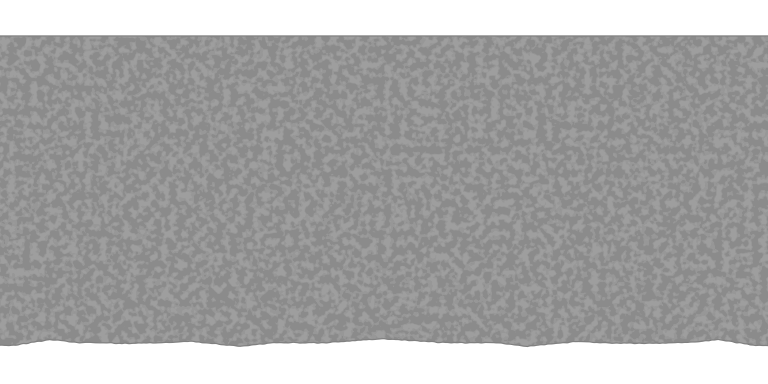
A WebGL 2 fragment shader for this texture:

```glsl
#version 300 es
precision highp float;
// Mottled grey stone slab with a flat top and a ragged, mirrored lower edge on white.

uniform vec2 u_resolution;
out vec4 fragColor;

const float TOP_EDGE = 0.908;
const float BOTTOM_EDGE = 0.107;
const float BOTTOM_RELIEF = 0.024;
const float FACET_WIDTH = 0.096;
const float OUTLINE_WIDTH = 0.0032;
const float GRAIN_FREQUENCY = 50.0;

const vec3 PAPER = vec3(1.0);
const vec3 DARK_STONE = vec3(0.545);
const vec3 MID_STONE = vec3(0.592);
const vec3 LIGHT_STONE = vec3(0.620);
const vec3 OUTLINE = vec3(0.50);

// Integer hash of a lattice cell, two values in 0..1
vec2 hash2(ivec2 cell, uint seed) {
    uvec2 v = uvec2(cell) * uvec2(1597u, 3812u) + uvec2(seed, seed * 747u);
    v = v * 1664525u + 1013904223u;
    v.x += v.y * 1664525u;
    v.y += v.x * 1664525u;
    v ^= v >> 16u;
    v.x += v.y * 1664525u;
    v.y += v.x * 1664525u;
    v ^= v >> 16u;
    return vec2(v >> 8u) / 16777216.0;
}

float cornerSlope(ivec2 cell, vec2 offset, uint seed) {
    float angle = 6.28319 * hash2(cell, seed).x;
    return dot(vec2(cos(angle), sin(angle)), offset);
}

float gradientNoise(vec2 p, uint seed) {
    ivec2 c = ivec2(floor(p));
    vec2 f = fract(p);
    vec2 s = f * f * f * (f * (f * 6.0 - 15.0) + 10.0);
    float a = cornerSlope(c, f, seed);
    float b = cornerSlope(c + ivec2(1, 0), f - vec2(1.0, 0.0), seed);
    float d = cornerSlope(c + ivec2(0, 1), f - vec2(0.0, 1.0), seed);
    float e = cornerSlope(c + ivec2(1, 1), f - vec2(1.0), seed);
    return mix(mix(a, b, s.x), mix(d, e, s.x), s.y);
}

// Sum of a faint clumping layer, the main blotches and their ragged rims
float grain(vec2 p) {
    return 0.15 * gradientNoise(p * 0.3, 1u)
         + gradientNoise(p, 2u)
         + 0.55 * gradientNoise(p * 2.03 + 7.3, 3u);
}

// Vertex of the ragged profile: jittered position, random height
vec2 profileVertex(int index, uint seed) {
    vec2 h = hash2(ivec2(index, 5), seed);
    return vec2(float(index) + 0.7 * (h.x - 0.5), h.y - 0.5);
}

// Piecewise linear profile through the jittered vertices
float raggedProfile(float x, uint seed) {
    int cell = int(floor(x));
    float height = 0.0;
    for (int k = -1; k <= 1; k++) {
        vec2 a = profileVertex(cell + k, seed);
        vec2 b = profileVertex(cell + k + 1, seed);
        if (x >= a.x && x < b.x) height = mix(a.y, b.y, (x - a.x) / (b.x - a.x));
    }
    return height;
}

vec3 stoneColor(float n, float softness) {
    vec3 color = mix(DARK_STONE, MID_STONE, smoothstep(-softness, softness, n + 0.02));
    return mix(color, LIGHT_STONE, smoothstep(-softness, softness, n - 0.21));
}

float coverage(float dist, float pixel) {
    return clamp(dist / pixel + 0.5, 0.0, 1.0);
}

void main() {
    float pixel = 1.0 / u_resolution.y;
    vec2 p = gl_FragCoord.xy * pixel;
    float fromCenter = abs(p.x - 0.5 * u_resolution.x * pixel);

    // Slab shape
    float bottom = BOTTOM_EDGE + BOTTOM_RELIEF * raggedProfile(fromCenter / FACET_WIDTH, 11u);
    bottom += 0.002 * gradientNoise(vec2(p.x * 70.0, 0.5), 4u);
    float inside = min(TOP_EDGE - p.y, p.y - bottom);

    // Mottled surface
    float n = grain(p * GRAIN_FREQUENCY);
    float softness = max(0.5 * fwidth(n), 0.03);
    vec3 color = stoneColor(n, softness);

    // Thin rim, then the white surround
    color = mix(OUTLINE, color, coverage(inside - OUTLINE_WIDTH, pixel));
    color = mix(PAPER, color, coverage(inside, pixel));
    fragColor = vec4(color, 1.0);
}
```
